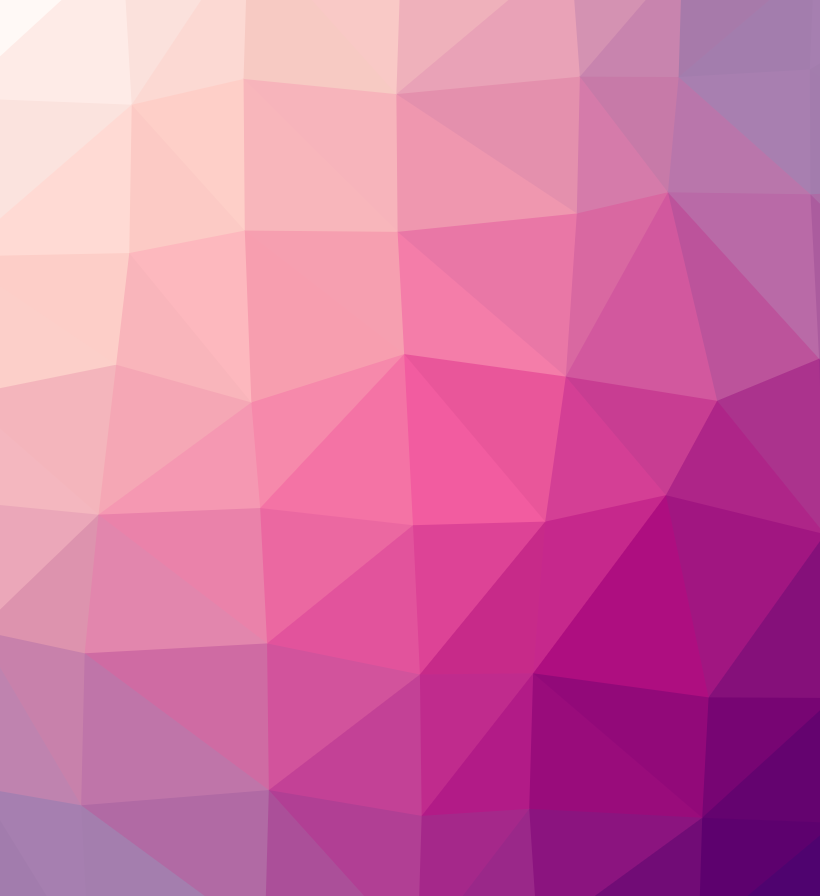
Reproduce this background procedurally as a WebGL 1 fragment shader.

```glsl
precision highp float;
// Low-poly mesh of flat triangles, fading from cream through pink to deep purple.

uniform vec2 u_resolution;

#define GRID_SCALE vec2(5.754, 6.244)
#define GRID_SHIFT vec2(0.18, -0.61)
#define JITTER 0.0082
#define LILAC_PULL 6.0
#define FACET_TINT 0.012
#define PI 3.14159265

const vec3 CREAM = vec3(1.0, 0.98, 0.97);
const vec3 PEACH = vec3(0.99, 0.81, 0.78);
const vec3 ROSE = vec3(0.98, 0.64, 0.70);
const vec3 HOT_PINK = vec3(0.95, 0.36, 0.62);
const vec3 MAGENTA = vec3(0.69, 0.05, 0.50);
const vec3 PURPLE = vec3(0.27, 0.0, 0.42);
const vec3 LILAC = vec3(0.64, 0.49, 0.68);

float ramp(float a, float b, float x) {
  return clamp((x - a) / (b - a), 0.0, 1.0);
}

// Diagonal gradient, pulled towards lilac in the two side corners
vec3 colorField(vec2 uv) {
  float s = 0.5 * (uv.x + uv.y);
  float d = uv.x - uv.y;
  vec3 color = mix(CREAM, PEACH, ramp(0.0, 0.2, s));
  color = mix(color, ROSE, ramp(0.2, 0.36, s));
  color = mix(color, HOT_PINK, ramp(0.36, 0.53, s));
  color = mix(color, MAGENTA, ramp(0.53, 0.73, s));
  color = mix(color, PURPLE, ramp(0.73, 1.0, s));
  float near = min(s, 0.5);
  return mix(color, LILAC, min(LILAC_PULL * d * d * near * near, 1.0));
}

// Grid node displaced by layered waves
vec2 meshNode(vec2 node) {
  float c = node.x;
  float r = node.y;
  float flip = cos(PI * r);
  float kink = flip * exp(-3.0 * (c - 5.0) * (c - 5.0) - 0.6 * (r - 2.4) * (r - 2.4));
  float sway = 9.0 * sin(1.05 * (c - 2.3))
             + 22.0 * cos(2.0 * PI / 3.0 * (c - 1.0)) * cos(0.7 * (r - 0.3));
  float tilt = -9.0 * (c - 2.6) * cos(PI / 3.0 * (r - 1.0));
  float zigzag = cos(PI * c) * exp(-0.3 * (c - 2.0) * (c - 2.0))
               * (31.0 * exp(-2.0 * (r - 2.0) * (r - 2.0)) - 10.0);
  return node + JITTER * vec2(sway + 30.0 * kink, tilt + zigzag + 38.0 * kink);
}

bool isCell(vec2 cell, float c, float r) {
  return distance(cell, vec2(c, r)) < 0.5;
}

// True where the cell is split from its lower left to its upper right
bool risingSplit(vec2 cell) {
  float c = cell.x;
  float r = cell.y;
  if (isCell(cell, 2.0, -1.0) || isCell(cell, 4.0, 4.0) || isCell(cell, 2.0, 5.0)) return false;
  bool topBand = r < -0.5;
  bool lowerRight = c > 1.5 && r > 2.5;
  bool middlePair = abs(c - 1.5) < 1.0 && abs(r - 2.0) < 0.5;
  bool leftEdge = c < 0.5 && (abs(r) < 0.5 || abs(r - 3.0) < 0.5);
  return topBand || lowerRight || middlePair || leftEdge || isCell(cell, 4.0, 1.0);
}

// Signed distance to a line, positive on the side of the inner point
float edgeSide(vec2 p, vec2 a, vec2 b, vec2 inner) {
  vec2 normal = normalize(vec2(a.y - b.y, b.x - a.x));
  return dot(p - a, normal) * sign(dot(inner - a, normal));
}

// Triangle colour in rgb, with its smooth coverage in alpha
vec4 facet(vec2 p, vec2 a, vec2 b, vec2 c, float pixel) {
  float inside = min(edgeSide(p, a, b, c), min(edgeSide(p, b, c, a), edgeSide(p, c, a, b)));
  float cover = clamp(0.5 + inside / pixel, 0.0, 1.0);
  vec2 center = (a + b + c) / 3.0;
  vec2 uv = clamp((center - GRID_SHIFT) / GRID_SCALE, 0.0, 1.0);
  vec3 color = colorField(uv) + FACET_TINT * sin(dot(center, vec2(41.0, 67.0)));
  return vec4(color, 1.0) * cover;
}

void main() {
  vec2 uv = gl_FragCoord.xy / u_resolution;
  uv.y = 1.0 - uv.y;
  vec2 p = uv * GRID_SCALE + GRID_SHIFT;
  float pixel = GRID_SCALE.y / u_resolution.y;
  vec4 sum = vec4(0.0);

  // Blend the facets of the nearby cells by coverage
  for (int j = -1; j <= 1; j++) {
    for (int i = -1; i <= 1; i++) {
      vec2 cell = floor(p) + vec2(float(i), float(j));
      vec2 topLeft = meshNode(cell);
      vec2 topRight = meshNode(cell + vec2(1.0, 0.0));
      vec2 lowLeft = meshNode(cell + vec2(0.0, 1.0));
      vec2 lowRight = meshNode(cell + 1.0);
      if (risingSplit(cell)) {
        sum += facet(p, topRight, lowLeft, topLeft, pixel);
        sum += facet(p, topRight, lowLeft, lowRight, pixel);
      } else {
        sum += facet(p, topLeft, lowRight, topRight, pixel);
        sum += facet(p, topLeft, lowRight, lowLeft, pixel);
      }
    }
  }
  gl_FragColor = vec4(sum.rgb / max(sum.a, 0.001), 1.0);
}
```
